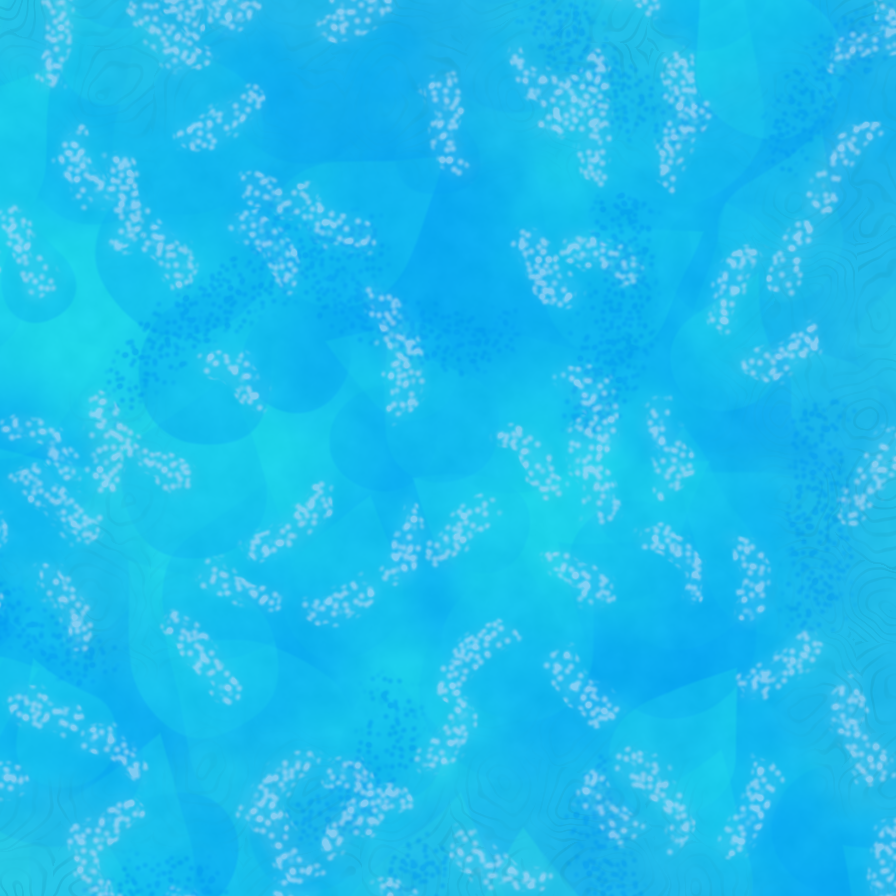
This texture is drawn by a Shadertoy shader. Its source:

```glsl
// Watery cyan wash of overlapping translucent teardrops, with faint curled
// lines near the borders, dusty blue bands and short speckled chalk strokes.
// Drops are layered in a loop; strokes and specks come from jittered cells.

vec3 hash3(vec3 p) {
    uvec3 v = uvec3(ivec3(floor(p))) * 1664525u + 1013904223u;
    v.x += v.y * v.z; v.y += v.z * v.x; v.z += v.x * v.y;
    v ^= v >> 16u;
    v.x += v.y * v.z; v.y += v.z * v.x; v.z += v.x * v.y;
    return vec3(v >> 8u) / 16777216.0;
}

float noise(vec2 p, float seed) {
    vec2 i = floor(p), f = fract(p);
    f = f * f * (3.0 - 2.0 * f);
    float a = hash3(vec3(i, seed)).x;
    float b = hash3(vec3(i + vec2(1, 0), seed)).x;
    float c = hash3(vec3(i + vec2(0, 1), seed)).x;
    float d = hash3(vec3(i + vec2(1, 1), seed)).x;
    return mix(mix(a, b, f.x), mix(c, d, f.x), f.y);
}

float fbm(vec2 p, float seed) {
    float sum = 0.0, amp = 0.53;
    for (int i = 0; i < 4; i++) {
        sum += amp * noise(p, seed + float(i));
        p = mat2(1.6, 1.2, -1.2, 1.6) * p;
        amp *= 0.5;
    }
    return sum;
}

vec2 rotate(vec2 p, float a) {
    return mat2(cos(a), sin(a), -sin(a), cos(a)) * p;
}

// Signed distance to a round drop of radius r with its tip at height h
float teardrop(vec2 p, float r, float h) {
    p.x = abs(p.x);
    float b = r / h, a = sqrt(1.0 - b * b);
    float k = dot(p, vec2(-b, a));
    if (k < 0.0) return length(p) - r;
    if (k > a * h) return length(p - vec2(0, h));
    return dot(p, vec2(a, b)) - r;
}

// Coverage of bent strokes, one per cell; sizes are in cell units
float strokes(vec2 p, float cells, float seed, float halfLen, float width, float share) {
    vec2 g = p * cells;
    float cover = 0.0;
    for (int k = 0; k < 9; k++) {
        vec2 cell = floor(g) + vec2(k % 3 - 1, k / 3 - 1);
        vec3 h = hash3(vec3(cell, seed)), s = hash3(vec3(cell, seed + 1.0));
        if (s.z > share) continue;
        vec2 q = rotate(g - cell - h.xy, (h.z - 0.5) * 2.5);
        q.x += (s.x - 0.5) * 1.6 * q.y * q.y;
        float reach = halfLen * (0.55 + 0.45 * s.y);
        q.y -= clamp(q.y, -reach, reach);
        cover = max(cover, 1.0 - smoothstep(0.2 * width, width, length(q)));
    }
    return cover;
}

// Soft round specks, kept at random according to the local density
float specks(vec2 p, float cells, float seed, float density) {
    vec2 g = p * cells;
    float sum = 0.0;
    for (int k = 0; k < 9; k++) {
        vec2 cell = floor(g) + vec2(k % 3 - 1, k / 3 - 1);
        vec3 h = hash3(vec3(cell, seed));
        float kept = smoothstep(h.z, h.z + 0.3, density);
        sum += kept * (1.0 - smoothstep(0.0, 0.85, length(g - cell - h.xy)));
    }
    return min(sum, 1.0);
}

void mainImage(out vec4 fragColor, in vec2 fragCoord) {
    vec2 uv = fragCoord / iResolution.y;
    vec2 screen = fragCoord / iResolution.xy;
    vec3 deepBlue = vec3(0.03, 0.65, 0.95), aqua = vec3(0.12, 0.84, 0.92);

    // Cloudy base wash
    float cloud = fbm(uv * 4.5, 3.0);
    vec3 col = mix(deepBlue, aqua, smoothstep(0.15, 0.8, cloud));

    // Layered teardrops, scattered in shuffled order over a 9 by 9 grid
    vec2 wobble = 0.012 * (vec2(noise(uv * 14.0, 11.0), noise(uv * 14.0, 12.0)) - 0.5);
    for (int i = 0; i < 81; i++) {
        int n = (i * 37) % 81;
        vec3 h = hash3(vec3(n, 5, 21)), s = hash3(vec3(n, 6, 22));
        vec2 center = (vec2(n % 9, n / 9) + h.xy) / 9.0 * 1.2 - 0.1;
        center.x *= iResolution.x / iResolution.y;
        float r = mix(0.045, 0.1, s.x);
        vec2 q = rotate(uv + wobble - center, (h.z - 0.5) * 2.4);
        float inside = 1.0 - smoothstep(-0.002, 0.002, teardrop(q, r, r * 1.75));
        float shade = 0.05 + 0.95 * s.y + 0.2 * q.y / r;
        col = mix(col, mix(deepBlue, aqua, shade), inside * mix(0.2, 0.5, s.z));
    }

    // Greyish border tint with thin curled lines
    vec2 edge = abs(screen - 0.5);
    float border = smoothstep(0.25, 0.48, max(edge.x, edge.y)) * smoothstep(0.35, 0.6, fbm(uv * 5.0, 31.0));
    vec2 curl = uv * 9.0 + 0.9 * fbm(uv * 9.0, 41.0);
    vec2 eye = floor(curl) + 0.3 + 0.4 * hash3(vec3(floor(curl), 51)).xy;
    float rings = smoothstep(0.4, 1.0, sin(length(curl - eye) * 50.0 + 8.0 * noise(uv * 24.0, 61.0)));
    rings *= noise(uv * 30.0, 65.0);
    col = mix(col, vec3(0.20, 0.74, 0.89), 0.45 * border);
    col = mix(col, vec3(0.10, 0.62, 0.76), 0.4 * border * rings);

    // Dusty blue bands
    float band = strokes(uv + 0.05 * fbm(uv * 8.0, 71.0), 3.5, 81.0, 0.5, 0.2, 0.8);
    float dust = specks(uv, 165.0, 91.0, band * 0.65);
    col = mix(col, vec3(0.01, 0.60, 0.94), 0.1 * band + 0.42 * dust);

    // Pale chalk strokes: a faint haze below grainy specks
    float chalk = strokes(uv + 0.025 * fbm(uv * 25.0, 101.0), 8.0, 111.0, 0.36, 0.23, 0.95);
    float grain = specks(uv, 145.0, 121.0, chalk * 0.75);
    col = mix(col, vec3(0.64, 0.83, 0.96), 0.12 * chalk + 0.62 * grain);

    // Fine paper mottling
    col += 0.035 * (fbm(uv * 50.0, 131.0) - 0.5);
    fragColor = vec4(clamp(col, 0.0, 1.0), 1.0);
}
```
